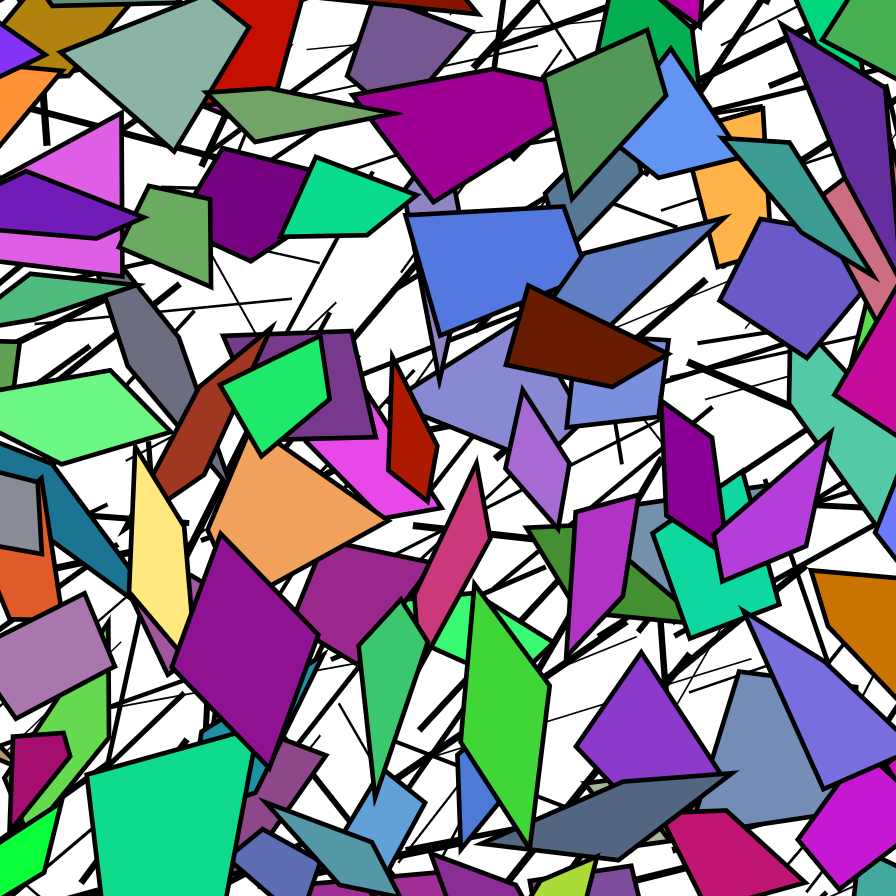
A WebGL 2 fragment shader for this background:

```glsl
#version 300 es
precision highp float;
// Scattered, outlined colour shards over a tangle of black sticks on white.

uniform vec2 u_resolution;
out vec4 fragColor;

const int SHARDS = 100;
const int STICKS = 180;
const float MARGIN = 0.08;                    // scatter beyond the canvas edge
const float JITTER = 0.1;                     // random shift of a shard centre
const vec2 HALF_LENGTH = vec2(0.09, 0.18);    // shard, min and max
const vec2 HALF_WIDTH = vec2(0.035, 0.13);
const vec2 CORNER_REACH = vec2(0.45, 1.1);
const float CORNER_SWING = 1.1;               // random turn of a corner, radians
const float OUTLINE = 0.0026;                 // half the outline width
const float MITER_LIMIT = 3.5;
const vec2 STICK_LENGTH = vec2(0.04, 0.2);    // half lengths
const vec2 STICK_WIDTH = vec2(0.0008, 0.0042);
const float STICK_LEAN = 0.65;                // favoured stick direction, radians
const float LEANING_SHARE = 0.6;
const float COLOUR_SPREAD = 0.5;
const vec3 PAPER = vec3(1.0);
const vec3 INK = vec3(0.0);
const vec3 MAGENTA = vec3(0.67, 0.18, 0.68);
const vec3 GREEN = vec3(0.22, 0.79, 0.44);
const vec3 BLUE = vec3(0.35, 0.40, 0.74);
const vec3 BROWN = vec3(0.63, 0.30, 0.13);
const vec3 YELLOW = vec3(0.85, 0.79, 0.37);
const vec3 MUTED = vec3(0.62, 0.58, 0.63);
const float PI = 3.14159;

// Four random values from an item index and a stream number.
vec4 hash4(int index, float stream) {
    vec4 seed = float(index) * vec4(12.99, 78.23, 37.72, 51.14) + stream * 7.31;
    return fract(sin(seed) * 43758.5);
}

// Evenly spread point for an index, with no visible order.
vec2 scatter(int index) {
    vec2 unit = fract(float(index) * vec2(0.75488, 0.56984) + 0.3);
    return unit * (1.0 + 2.0 * MARGIN) - MARGIN;
}

mat2 rotation(float a) { return mat2(cos(a), sin(a), -sin(a), cos(a)); }

float coverage(float d) { return clamp(0.5 - d * u_resolution.y, 0.0, 1.0); }

// Distance to a counter-clockwise quad, convex or dart, with mitred corners.
// x and y hold the four corners; each edge starts at its own corner.
float quadDistance(vec2 p, vec4 x, vec4 y) {
    vec4 ex = x.yzwx - x, ey = y.yzwx - y;
    vec4 qx = p.x - x, qy = p.y - y;
    vec4 lengthSq = ex * ex + ey * ey;
    vec4 side = (ey * qx - ex * qy) * inversesqrt(lengthSq);

    // A reflex corner joins its two edges by union instead of intersection
    bvec4 reflexAt = lessThan(ex.wxyz * ey - ey.wxyz * ex, vec4(0.0));
    vec4 s = mix(side, min(side, side.wxyz), reflexAt);
    s = mix(s, min(s, side.yzwx), reflexAt.yzwx);
    float d = max(max(s.x, s.y), max(s.z, s.w));
    if (d <= 0.0) return d;

    // Outside, the true distance trims long mitres
    vec4 t = clamp((qx * ex + qy * ey) / lengthSq, 0.0, 1.0);
    vec4 dx = qx - ex * t, dy = qy - ey * t;
    vec4 n = dx * dx + dy * dy;
    return max(d, sqrt(min(min(n.x, n.y), min(n.z, n.w))) / MITER_LIMIT);
}

// Palette pick weighted by area share, then varied per channel.
vec3 shardColour(int index, vec3 vary) {
    float pick = fract(float(index) * 0.618034);
    vec3 base = pick < 0.26 ? MAGENTA : pick < 0.52 ? GREEN : pick < 0.75 ? BLUE
              : pick < 0.85 ? BROWN : pick < 0.91 ? YELLOW : MUTED;
    return clamp(base + (vary - 0.5) * COLOUR_SPREAD, 0.0, 1.0);
}

// Adds a layer beneath those already laid; open is the light still passing.
void layBelow(inout vec3 colour, inout float open, vec3 layer, float alpha) {
    colour += open * alpha * layer;
    open *= 1.0 - alpha;
}

void main() {
    vec2 p = gl_FragCoord.xy / u_resolution.y;
    vec3 colour = vec3(0.0);
    float open = 1.0;

    // Shards, from the top one down
    float shardReach = HALF_LENGTH.y * CORNER_REACH.y + JITTER * 0.71;
    for (int i = 0; i < SHARDS && open > 0.01; i++) {
        vec2 q = p - scatter(i);
        if (dot(q, q) > shardReach * shardReach) continue;

        vec4 place = hash4(i, 1.0), shape = hash4(i, 2.0);
        q = (q - (place.xy - 0.5) * JITTER) * rotation(shape.w * 2.0 * PI);
        vec4 radius = mix(vec4(CORNER_REACH.x), vec4(CORNER_REACH.y), hash4(i, 3.0));
        vec4 angle = vec4(0.0, 0.5, 1.0, 1.5) * PI + (hash4(i, 4.0) - 0.5) * CORNER_SWING;
        float d = quadDistance(q, mix(HALF_LENGTH.x, HALF_LENGTH.y, place.z) * radius * cos(angle),
                                  mix(HALF_WIDTH.x, HALF_WIDTH.y, place.w) * radius * sin(angle));
        layBelow(colour, open, INK, coverage(abs(d) - OUTLINE));
        layBelow(colour, open, shardColour(i, shape.xyz), coverage(d));
    }

    // Sticks, in the gaps between shards
    float stickReach = STICK_LENGTH.y + 0.01;
    for (int i = 0; i < STICKS && open > 0.01; i++) {
        vec2 q = p - scatter(i + SHARDS);
        if (dot(q, q) > stickReach * stickReach) continue;

        vec4 h = hash4(i, 5.0);
        float angle = h.x < LEANING_SHARE ? STICK_LEAN + h.y - 0.5 : h.y * PI;
        vec2 halfSize = vec2(mix(STICK_LENGTH.x, STICK_LENGTH.y, h.z),
                             mix(STICK_WIDTH.x, STICK_WIDTH.y, h.w));
        vec2 d = abs(q * rotation(angle)) - halfSize;
        layBelow(colour, open, INK, coverage(max(d.x, d.y)));
    }
    fragColor = vec4(colour + open * PAPER, 1.0);
}
```
